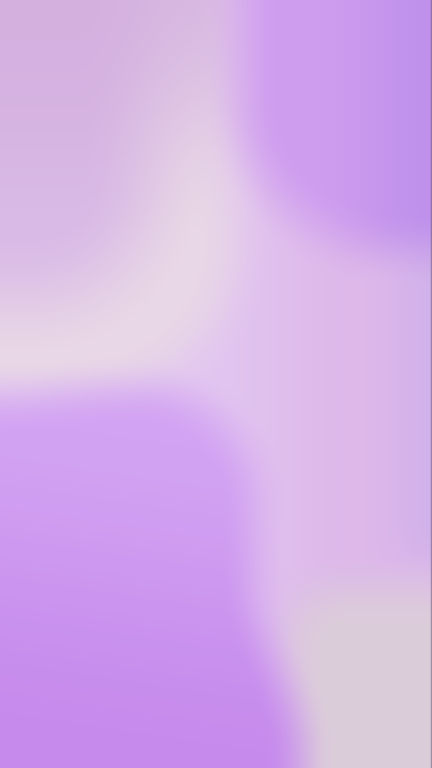
A WebGL 2 fragment shader for this background:

```glsl
#version 300 es
precision highp float;
// Soft lilac and violet gradient: two rounded violet fields, a cream bend and a pale corner.

uniform vec2 u_resolution;
out vec4 fragColor;

const float ASPECT = 0.5625; // canvas width in units of its height

const vec3 LILAC_TOP    = vec3(0.83, 0.69, 0.875);
const vec3 LILAC_LOW    = vec3(0.855, 0.735, 0.905);
const vec3 CREAM        = vec3(0.91, 0.845, 0.90);
const vec3 ORCHID_LIGHT = vec3(0.885, 0.775, 0.94);
const vec3 ORCHID       = vec3(0.865, 0.72, 0.915);
const vec3 PERIWINKLE   = vec3(0.81, 0.69, 0.92);
const vec3 PALE_GREY    = vec3(0.86, 0.80, 0.855);
const vec3 VIOLET_LIGHT = vec3(0.825, 0.64, 0.95);
const vec3 VIOLET_DEEP  = vec3(0.775, 0.54, 0.925);
const vec3 VIOLET_UPPER = vec3(0.81, 0.615, 0.935);
const vec3 VIOLET_BLUE  = vec3(0.745, 0.565, 0.92);
const vec3 EDGE_SHADE   = vec3(0.40, 0.32, 0.45);

// Signed distance to a quadrant with a rounded corner; the field
// extends from the corner against the given direction.
float cornerDistance(vec2 p, vec2 corner, vec2 direction, float radius) {
    vec2 q = (p - corner) * direction + radius;
    return length(max(q, 0.0)) + min(max(q.x, q.y), 0.0) - radius;
}

// Coverage of a shape whose edge fades over +-blur.
float softFill(float distance, float blur) {
    return 1.0 - smoothstep(-blur, blur, distance);
}

// Pale orchid ground, cooler along the right side.
vec3 orchidGround(vec2 p) {
    vec3 color = mix(ORCHID_LIGHT, ORCHID, smoothstep(0.25, 0.47, p.x));
    float cool = smoothstep(0.47, 0.57, p.x) * smoothstep(0.22, 0.32, p.y);
    return mix(color, PERIWINKLE, 0.8 * cool);
}

// Cream bend wrapped around a lilac field at the upper left.
vec3 creamBend(vec3 ground, vec2 p) {
    vec3 lilac = mix(LILAC_LOW, LILAC_TOP, smoothstep(0.6, 1.0, p.y));
    vec3 cream = mix(CREAM, lilac, 0.8 * smoothstep(0.68, 1.02, p.y));
    float inner = cornerDistance(p, vec2(0.19, 0.61), vec2(1.0, -1.0), 0.15);
    float outer = cornerDistance(p, vec2(0.305, 0.49), vec2(1.0, -1.0), 0.2);
    vec3 bend = mix(cream, lilac, softFill(inner, 0.085));
    return mix(ground, bend, softFill(outer, 0.055));
}

// Violet field at the upper right.
vec3 upperViolet(vec3 ground, vec2 p) {
    vec3 violet = mix(VIOLET_UPPER, VIOLET_BLUE, smoothstep(0.4, 0.58, p.x));
    float d = cornerDistance(p, vec2(0.315, 0.675), vec2(-1.0), 0.2);
    return mix(ground, violet, softFill(d, 0.05));
}

// Pale grey field at the lower right.
vec3 paleCorner(vec3 ground, vec2 p) {
    float d = cornerDistance(p, vec2(0.375, 0.235), vec2(-1.0, 1.0), 0.08);
    return mix(ground, PALE_GREY, softFill(d, 0.05));
}

// Violet field at the lower left, widening toward its base.
vec3 lowerViolet(vec3 ground, vec2 p) {
    float flare = 0.058 * (1.0 - smoothstep(0.02, 0.24, p.y));
    float lift = 0.012 * smoothstep(0.0, 0.16, p.x);
    vec2 corner = vec2(0.333 + flare, 0.48 + lift);
    float d = cornerDistance(p, corner, vec2(1.0), 0.15);
    float depth = smoothstep(0.0, 0.48, p.y + 0.15 * (p.x - 0.15));
    vec3 violet = mix(VIOLET_DEEP, VIOLET_LIGHT, depth);
    return mix(ground, violet, softFill(d, 0.046));
}

void main() {
    vec2 uv = gl_FragCoord.xy / u_resolution;
    vec2 p = uv * vec2(ASPECT, 1.0);

    vec3 color = orchidGround(p);
    color = creamBend(color, p);
    color = upperViolet(color, p);
    color = paleCorner(color, p);
    color = lowerViolet(color, p);

    // Hairline shade on the right border
    color = mix(color, EDGE_SHADE, 0.6 * smoothstep(0.995, 1.0, uv.x));
    fragColor = vec4(color, 1.0);
}
```
